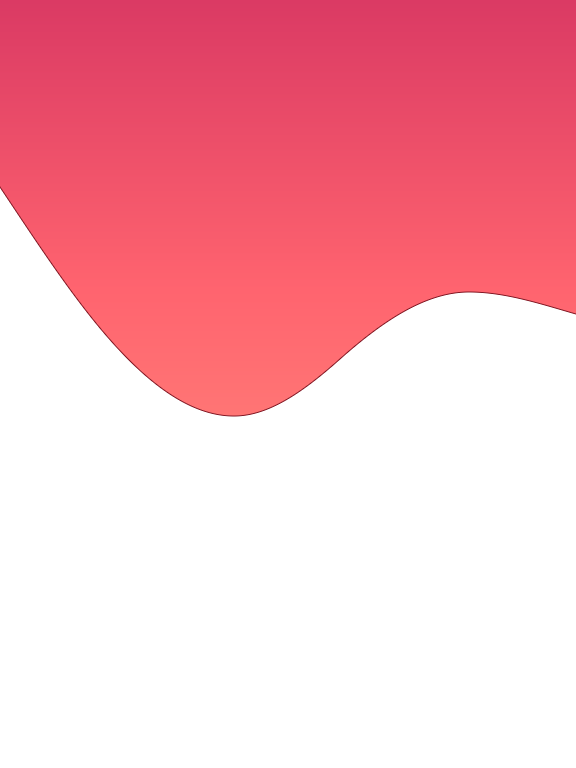
A WebGL 1 fragment shader for this background:

```glsl
precision highp float;
// A red-to-coral gradient hangs from the top over white, cut by a smooth wave.
// The wave is a chain of cubic Hermite spans; its slope turns height into
// distance, which gives a smooth edge and a fine dark outline.

#define PAPER vec3(1.0)
#define TOP_RED vec3(0.857, 0.227, 0.391)
#define MID_RED vec3(1.0, 0.392, 0.435)
#define CORAL vec3(1.0, 0.459, 0.457)
#define OUTLINE vec3(0.48, 0.05, 0.10)
#define MID_HEIGHT 0.622
#define LOW_HEIGHT 0.458
#define LINE_WIDTH 0.0012

uniform vec2 u_resolution;

// Cubic through knots a and b, each given as (x, height, slope)
float span(vec3 a, vec3 b, float x) {
  float w = b.x - a.x;
  float t = (x - a.x) / w;
  float s = 1.0 - t;
  return s * s * ((1.0 + 2.0 * t) * a.y + t * w * a.z)
       + t * t * ((1.0 + 2.0 * s) * b.y - s * w * b.z);
}

// Height of the wave across the canvas
float wave(float x) {
  vec3 leftEdge = vec3(0.0, 0.7565, -1.5);
  vec3 descent = vec3(0.1302, 0.5729, -1.2);
  vec3 trough = vec3(0.3047, 0.4583, 0.0);
  vec3 ascent = vec3(0.4427, 0.5326, 0.89);
  vec3 crest = vec3(0.6107, 0.6198, 0.0);
  vec3 rightEdge = vec3(0.75, 0.5911, -0.29);
  if (x < descent.x) return span(leftEdge, descent, x);
  if (x < trough.x) return span(descent, trough, x);
  if (x < ascent.x) return span(trough, ascent, x);
  if (x < crest.x) return span(ascent, crest, x);
  return span(crest, rightEdge, x);
}

// Share of a pixel lying on the positive side of an edge
float coverage(float dist, float pixel) {
  return clamp(dist / pixel + 0.5, 0.0, 1.0);
}

void main() {
  // Canvas units: height 1, width 0.75
  vec2 p = gl_FragCoord.xy / u_resolution * vec2(0.75, 1.0);
  float pixel = 1.0 / u_resolution.y;

  // Signed distance to the wave, positive above it
  float e = 0.001;
  float slope = (wave(p.x + e) - wave(p.x - e)) / (2.0 * e);
  float dist = (p.y - wave(p.x)) / sqrt(1.0 + slope * slope);

  // Vertical gradient in two parts
  vec3 lower = mix(CORAL, MID_RED, clamp((p.y - LOW_HEIGHT) / (MID_HEIGHT - LOW_HEIGHT), 0.0, 1.0));
  vec3 fill = mix(lower, TOP_RED, clamp((p.y - MID_HEIGHT) / (1.0 - MID_HEIGHT), 0.0, 1.0));

  // Fill, then the outline
  vec3 color = mix(PAPER, fill, coverage(dist, pixel));
  float halfLine = 0.5 * LINE_WIDTH;
  float line = coverage(dist + halfLine, pixel) - coverage(dist - halfLine, pixel);
  gl_FragColor = vec4(mix(color, OUTLINE, line), 1.0);
}
```
